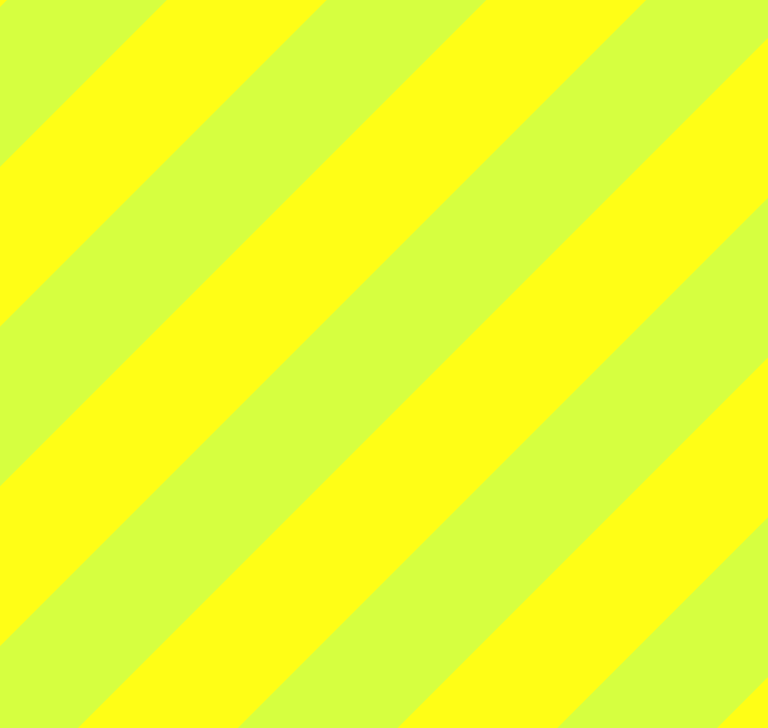
Write a WebGL 1 fragment shader that draws this pattern.

```glsl
precision highp float;

// Broad diagonal stripes rising to the right, yellow and lime, equally wide.
// A phase runs across the 45 degree bands, and the distance from each
// yellow band's centre gives a smooth edge one pixel wide.

uniform vec2 u_resolution;

// Coverage of the yellow bands; pixelSize is one pixel in canvas heights.
float stripeCoverage(vec2 p, float pixelSize) {
  float period = 0.439;
  float phase = (p.x + p.y - 0.2291) / period;

  // Yellow fills the first half of each period, centred at a quarter.
  float fromCentre = abs(fract(phase + 0.25) - 0.5);
  float edgeWidth = 1.4142 * pixelSize / period;
  return clamp(0.5 + (0.25 - fromCentre) / edgeWidth, 0.0, 1.0);
}

void main() {
  // Canvas heights, measured from the top left corner.
  vec2 p = vec2(gl_FragCoord.x, u_resolution.y - gl_FragCoord.y) / u_resolution.y;

  vec3 lime = vec3(0.84, 1.0, 0.25);
  vec3 yellow = vec3(1.0, 0.995, 0.085);

  float coverage = stripeCoverage(p, 1.0 / u_resolution.y);
  gl_FragColor = vec4(mix(lime, yellow, coverage), 1.0);
}
```
